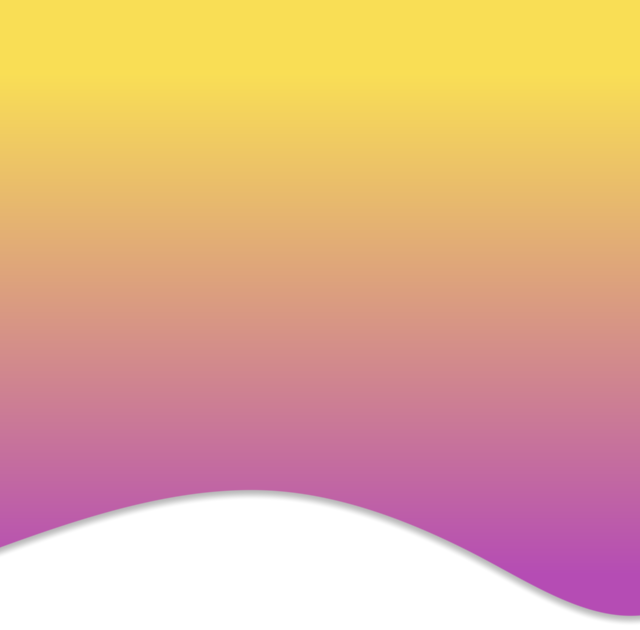
This background is drawn by a WebGL 1 fragment shader. Its source:

```glsl
precision highp float;
// A vertical yellow-to-purple gradient above a white hill with a soft grey rim.
// The hill outline is a smooth chain of cubic Hermite curves; its rim shade
// fades with the approximate distance below that outline.

uniform vec2 u_resolution;

#define YELLOW vec3(0.975, 0.870, 0.335)
#define PURPLE vec3(0.710, 0.300, 0.705)
#define WHITE vec3(1.0)
#define RIM_GREY vec3(0.73)
#define GRADIENT_TOP 0.882
#define GRADIENT_BOTTOM 0.090
#define RIM_WIDTH 0.0165

// Knots hold position x, height y and slope z.
float hermite(vec3 a, vec3 b, float x) {
  float span = b.x - a.x;
  float s = (x - a.x) / span;
  float s2 = s * s;
  float s3 = s2 * s;
  float heights = mix(a.y, b.y, 3.0 * s2 - 2.0 * s3);
  return heights + span * (a.z * (s3 - 2.0 * s2 + s) + b.z * (s3 - s2));
}

// Outline from the left edge over the crest and down to the trough.
float hillHeight(float x) {
  vec3 start = vec3(0.0, 0.1310, 0.370);
  vec3 crest = vec3(0.3932, 0.2222, 0.0);
  vec3 flank = vec3(0.7292, 0.1270, -0.508);
  vec3 trough = vec3(0.9857, 0.0225, 0.0);
  if (x < crest.x) return hermite(start, crest, x);
  if (x < flank.x) return hermite(crest, flank, x);
  return hermite(flank, trough, x);
}

void main() {
  vec2 uv = gl_FragCoord.xy / u_resolution;

  // Sky gradient
  float fade = clamp((GRADIENT_TOP - uv.y) / (GRADIENT_TOP - GRADIENT_BOTTOM), 0.0, 1.0);
  vec3 sky = mix(YELLOW, PURPLE, fade);

  // Depth below the outline, corrected for its slope
  float dx = 0.002;
  float slope = (hillHeight(uv.x + dx) - hillHeight(uv.x - dx)) / (2.0 * dx);
  slope *= u_resolution.y / u_resolution.x;
  float depth = (hillHeight(uv.x) - uv.y) / sqrt(1.0 + slope * slope);

  // Hill with shaded rim and smoothed edge
  vec3 hill = mix(RIM_GREY, WHITE, smoothstep(0.0, RIM_WIDTH, depth));
  float pixel = 1.0 / u_resolution.y;
  float coverage = smoothstep(-pixel, pixel, depth);
  gl_FragColor = vec4(mix(sky, hill, coverage), 1.0);
}
```
